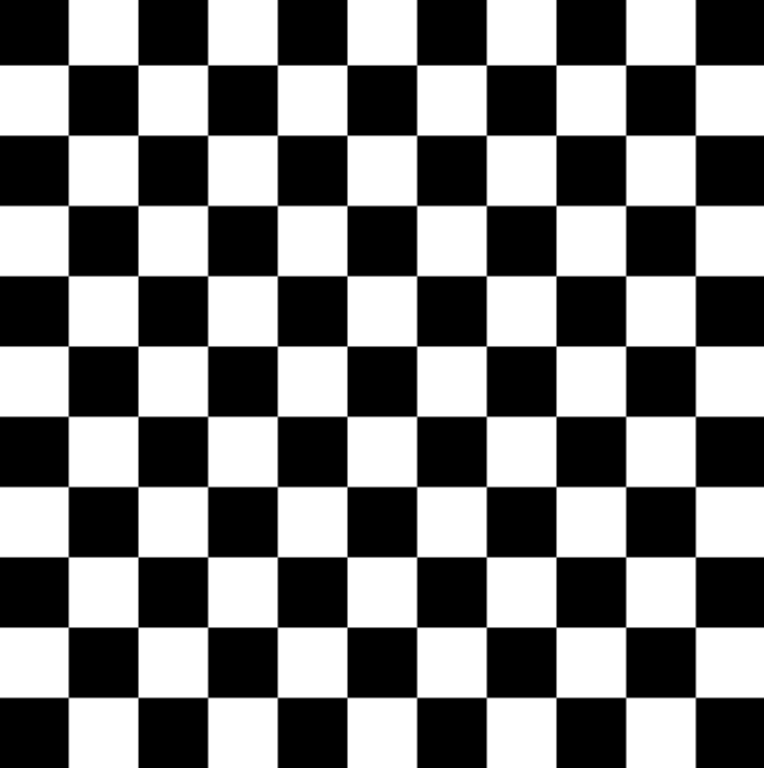
Reproduce this pattern procedurally as a Shadertoy shader.

```glsl
// Black and white checkerboard, eleven by eleven squares, with a slightly cropped rim.

const vec3 DARK = vec3(0.0);
const vec3 LIGHT = vec3(1.0);
const vec2 CELL_SIZE = vec2(0.0912, 0.0915);   // share of the canvas
const vec2 FIRST_EDGE = vec2(0.0900, 0.0913);  // inner edges of the lower left square
const float CELL_COUNT = 11.0;
const float EDGE_SOFTNESS = 0.0014;            // half width of the edge ramp

// Signed distance to the nearest cell edge, in cells; positive in even cells.
vec2 signedEdgeDistance(vec2 cell) {
    return abs(mod(cell - 0.5, 2.0) - 1.0) - 0.5;
}

void mainImage(out vec4 fragColor, in vec2 fragCoord) {
    vec2 uv = fragCoord / iResolution.xy;

    // Clamping to the outer cell centres keeps the rim free of soft edges.
    vec2 cell = (uv - FIRST_EDGE) / CELL_SIZE + 1.0;
    cell = clamp(cell, 0.5, CELL_COUNT - 0.5);

    // The product of both axis signs alternates the squares.
    vec2 softness = max(vec2(EDGE_SOFTNESS), 0.6 / iResolution.xy);
    vec2 side = clamp(signedEdgeDistance(cell) * CELL_SIZE / softness, -1.0, 1.0);
    float lightness = 0.5 - 0.5 * side.x * side.y;

    fragColor = vec4(mix(DARK, LIGHT, lightness), 1.0);
}
```
